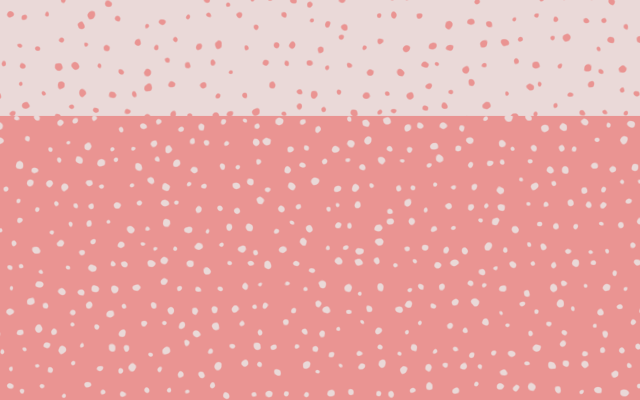
Reproduce this pattern procedurally as a Shadertoy shader.

```glsl
#define ROSE vec3(0.918, 0.580, 0.573)
#define BLUSH vec3(0.918, 0.851, 0.847)
#define SEAM 0.7104
#define TOP_CELL 0.0575
#define LOW_CELL 0.0512
#define JITTER 0.62
#define MIN_RADIUS 0.0046
#define MAX_RADIUS 0.0098
#define WOBBLE 0.0022
#define WOBBLE_SCALE 95.0

// Integer hash: two values in 0..1 per lattice point
vec2 hash2(vec2 cell, uint seed) {
    uvec2 q = uvec2(ivec2(cell) + 4096);
    uint h = q.x * 1597334673u ^ q.y * 3812015801u ^ seed * 2798796415u;
    h = (h ^ (h >> 16)) * 2146121005u;
    h = (h ^ (h >> 15)) * 2221713035u;
    h ^= h >> 16;
    return vec2(h & 65535u, h >> 16) / 65535.0;
}

float cornerSlope(vec2 cell, vec2 offset) {
    float angle = 6.28319 * hash2(cell, 9u).x;
    return dot(vec2(cos(angle), sin(angle)), offset);
}

float gradientNoise(vec2 p) {
    vec2 i = floor(p), f = p - i;
    vec2 u = f * f * f * (f * (f * 6.0 - 15.0) + 10.0);
    vec2 e = vec2(1.0, 0.0);
    float low = mix(cornerSlope(i, f), cornerSlope(i + e.xy, f - e.xy), u.x);
    float high = mix(cornerSlope(i + e.yx, f - e.yx),
                     cornerSlope(i + e.xx, f - e.xx), u.x);
    return mix(low, high, u.y);
}

// Approximate signed distance to the nearest scattered oval
float dotField(vec2 p, float cellSize, uint seed) {
    vec2 home = floor(p / cellSize);
    float nearest = 1.0;
    for (int y = -1; y <= 1; y++) {
        for (int x = -1; x <= 1; x++) {
            vec2 cell = home + vec2(x, y);
            vec2 shift = (hash2(cell, seed) - 0.5) * JITTER;
            vec2 traits = hash2(cell, seed + 1u);
            float stagger = 0.25 * (mod(cell.y, 2.0) * 2.0 - 1.0);
            vec2 center = (cell + 0.5 + shift + vec2(stagger, 0.0)) * cellSize;
            float radius = mix(MIN_RADIUS, MAX_RADIUS, traits.x);
            float angle = 6.28319 * traits.y;
            float c = cos(angle), s = sin(angle);
            vec2 local = mat2(c, -s, s, c) * (p - center);
            float oval = length(local * vec2(0.93, 1.08)) - radius;
            nearest = min(nearest, oval);
        }
    }
    return nearest;
}

void mainImage(out vec4 fragColor, in vec2 fragCoord) {
    vec2 p = fragCoord / iResolution.y;
    float pixel = 1.0 / iResolution.y;

    // Hand-cut outlines
    float wobble = WOBBLE * gradientNoise(p * WOBBLE_SCALE);

    // Inverted dot patterns, each clipped at the seam
    float topDots = dotField(p, TOP_CELL, 17u) + wobble;
    float lowDots = dotField(p, LOW_CELL, 43u) + wobble;
    float topMask = smoothstep(pixel, -pixel, topDots);
    float lowMask = smoothstep(pixel, -pixel, lowDots);
    vec3 topBand = mix(BLUSH, ROSE, topMask);
    vec3 lowBand = mix(ROSE, BLUSH, lowMask);

    float band = smoothstep(-0.5 * pixel, 0.5 * pixel, p.y - SEAM);
    fragColor = vec4(mix(lowBand, topBand, band), 1.0);
}
```
